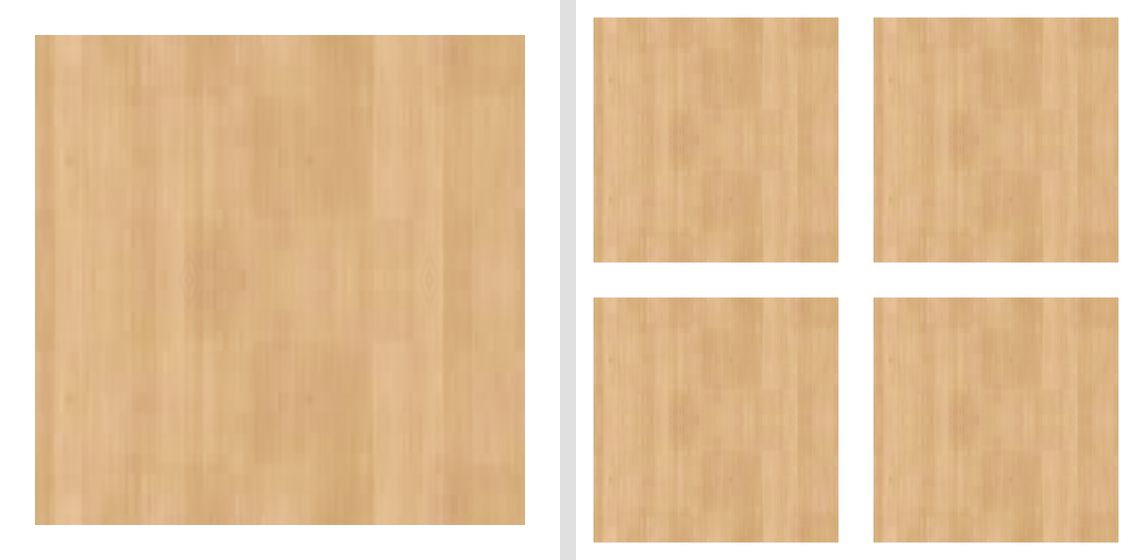
Left: one tile. Right: repeated 2 by 2.
This texture is drawn by a three.js fragment shader. Its source:

```glsl
// Pale wooden board of soft vertical staves and fine grain, framed in white.
#define MARGIN 0.0625
#define WOOD_MEAN vec3(0.860, 0.706, 0.522)
#define WOOD_RANGE vec3(0.021, 0.027, 0.033)
#define HUE_DRIFT vec3(0.003, -0.004, 0.012)
#define STAVES 15.0
#define BLOCKS 24.0
#define GRAIN_LINES 150.0
#define KNOTS 4
#define EDGE 0.001

varying vec2 vUv;

float hash(vec2 p, float seed) {
  vec3 q = fract(vec3(p.xyx + seed * 7.31) * vec3(0.1031, 0.1030, 0.0973));
  q += dot(q, q.yzx + 33.33);
  return fract((q.x + q.y) * q.z);
}

// Wrapping value noise in -1..1; low softness gives flat cells with narrow edges.
float cellNoise(vec2 uv, vec2 cells, vec2 softness, float seed) {
  vec2 p = uv * cells;
  vec2 cell = floor(p);
  vec2 f = smoothstep(0.5 - 0.5 * softness, 0.5 + 0.5 * softness, p - cell);
  vec2 a = mod(cell, cells);
  vec2 b = mod(cell + 1.0, cells);
  float low = mix(hash(a, seed), hash(vec2(b.x, a.y), seed), f.x);
  float high = mix(hash(vec2(a.x, b.y), seed), hash(b, seed), f.x);
  return 2.0 * mix(low, high, f.y) - 1.0;
}

// Alternating small dark knots and wide diamond figures, with faint rings.
float knotTone(vec2 p) {
  float tone = 0.0;
  for (int i = 0; i < KNOTS; i++) {
    float n = float(i);
    float wide = mod(n, 2.0);
    vec2 center = vec2(0.07 + 0.245 * n, 0.243 * (1.0 - wide));
    vec2 size = mix(vec2(0.012, 0.018), vec2(0.036, 0.085), wide);
    vec2 offset = abs(p - center) / size;
    float d = length(offset) * 0.4 + (offset.x + offset.y) * 0.6;
    float rings = 0.45 * wide * cos(d * 17.0);
    tone += exp(-1.6 * d * d) * (rings - mix(1.3, 0.55, wide));
  }
  return tone;
}

float woodTone(vec2 board) {
  // The figure is mirrored about the middle height.
  vec2 p = vec2(board.x, abs(board.y - 0.5));
  vec2 smoothCell = vec2(1.0);
  vec2 blockEdge = vec2(0.16);

  // Uneven staves, each cut into lengths.
  vec2 warped = p + vec2(0.016 * cellNoise(vec2(p.x, 0.0), vec2(9.0, 1.0), smoothCell, 1.0), 0.0);
  float tone = 0.75 * cellNoise(vec2(warped.x, 0.0), vec2(STAVES, 1.0), vec2(0.12, 1.0), 2.0);
  tone += 0.6 * cellNoise(warped, vec2(STAVES, 4.0), vec2(0.12, 0.06), 3.0);

  // Cloudy drift and broad streaks.
  tone += 0.45 * cellNoise(p, vec2(14.0, 10.0), smoothCell, 4.0);
  tone += 0.65 * cellNoise(p, vec2(48.0, 4.0), vec2(0.7, 1.0), 5.0);

  // Fine grain whose strength and tone change from block to block.
  float strength = 0.5 + 0.5 * cellNoise(p, vec2(BLOCKS), blockEdge, 6.0);
  float grain = cellNoise(p, vec2(GRAIN_LINES, 6.0), smoothCell, 7.0);
  grain += 0.6 * cellNoise(p, vec2(GRAIN_LINES * 0.6, BLOCKS), vec2(1.0, 0.25), 8.0);
  tone += grain * (0.15 + 0.65 * strength * strength);
  tone += 0.22 * cellNoise(p, vec2(BLOCKS), blockEdge, 9.0);

  return tone + knotTone(p);
}

void main() {
  vec2 board = (vUv - MARGIN) / (1.0 - 2.0 * MARGIN);
  vec3 wood = WOOD_MEAN + WOOD_RANGE * 1.1 * clamp(woodTone(board), -2.4, 2.0);
  wood += HUE_DRIFT * cellNoise(board, vec2(12.0, 8.0), vec2(0.4), 10.0);

  // White frame around the board.
  vec2 fromCenter = abs(vUv - 0.5);
  float reach = max(fromCenter.x, fromCenter.y) - (0.5 - MARGIN);
  float frame = smoothstep(-EDGE, EDGE, reach);
  gl_FragColor = vec4(mix(wood, vec3(1.0), frame), 1.0);
}
```
